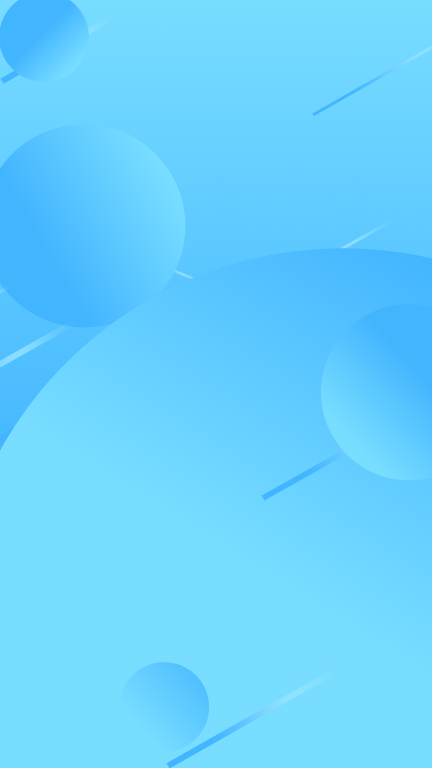
This background is drawn by a Shadertoy shader. Its source:

```glsl
const vec3 DEEP = vec3(0.26, 0.71, 1.0);
const vec3 LIGHT = vec3(0.47, 0.865, 1.0);
const vec3 PALE = vec3(0.60, 0.90, 1.0);

float hash(vec2 p) {
    return fract(sin(dot(p, vec2(12.9898, 78.233))) * 43758.5453);
}

// Soft coverage of a signed distance, one pixel wide
float cover(float d) {
    return clamp(0.5 - d * iResolution.x, 0.0, 1.0);
}

// Disc shaded from deep to light along dir; span is in radii
void disc(inout vec3 color, vec2 p, vec2 center, float radius, vec2 dir, vec2 span) {
    vec2 q = p - center;
    float along = dot(q, normalize(dir)) / radius;
    float shade = clamp((along - span.x) / (span.y - span.x), 0.0, 1.0);
    color = mix(color, mix(DEEP, LIGHT, shade), cover(length(q) - radius));
}

// Square-cut streak that turns pale and fades out toward its tip
void streak(inout vec3 color, vec2 p, vec2 start, vec2 tip, float halfWidth) {
    vec2 axis = tip - start;
    float len = length(axis);
    axis /= len;
    vec2 q = p - start;
    float along = dot(q, axis);
    float across = abs(dot(q, vec2(-axis.y, axis.x))) - halfWidth;
    float t = along / len;
    vec3 tint = mix(DEEP, PALE, smoothstep(0.2, 0.75, t));
    float alpha = 1.0 - smoothstep(0.55, 1.0, t);
    float box = max(across, max(-along, along - len));
    color = mix(color, tint, alpha * cover(box));
}

void mainImage(out vec4 fragColor, in vec2 fragCoord) {
    // Canvas width is one unit
    vec2 p = fragCoord / iResolution.xy * vec2(1.0, 16.0 / 9.0);

    // Sky
    vec3 color = mix(DEEP, LIGHT, clamp((p.y - 0.65) / 1.13, 0.0, 1.0));

    // Streaks behind the discs
    streak(color, p, vec2(0.005, 1.590), vec2(0.275, 1.746), 0.007);
    streak(color, p, vec2(0.725, 1.512), vec2(1.100, 1.726), 0.0034);
    streak(color, p, vec2(0.600, 1.094), vec2(0.925, 1.277), 0.0035);
    streak(color, p, vec2(0.300, 1.194), vec2(0.490, 1.115), 0.003);
    streak(color, p, vec2(-0.030, 0.743), vec2(0.250, 0.900), 0.009);

    // Upper discs and the streaks over them
    disc(color, p, vec2(0.102, 1.692), 0.104, vec2(0.7, -0.7), vec2(-0.1, 0.95));
    disc(color, p, vec2(0.194, 1.255), 0.235, vec2(0.87, 0.5), vec2(-0.45, 0.95));
    streak(color, p, vec2(-0.230, 0.805), vec2(0.190, 1.042), 0.007);
    streak(color, p, vec2(-0.100, 1.045), vec2(0.025, 1.116), 0.004);

    // Large planet
    disc(color, p, vec2(0.794, 0.296), 0.907, vec2(-0.53, -0.85), vec2(-0.95, -0.03));

    // Streaks and small discs over the planet
    streak(color, p, vec2(0.609, 0.625), vec2(1.020, 0.856), 0.0065);
    disc(color, p, vec2(0.947, 0.870), 0.204, vec2(-0.72, -0.69), vec2(-0.25, 0.85));
    disc(color, p, vec2(0.380, 0.141), 0.104, vec2(-0.75, -0.66), vec2(-1.6, 0.7));
    streak(color, p, vec2(0.389, 0.005), vec2(0.805, 0.241), 0.007);

    // Dither against banding
    color += (hash(fragCoord) - 0.5) / 255.0;
    fragColor = vec4(color, 1.0);
}
```
